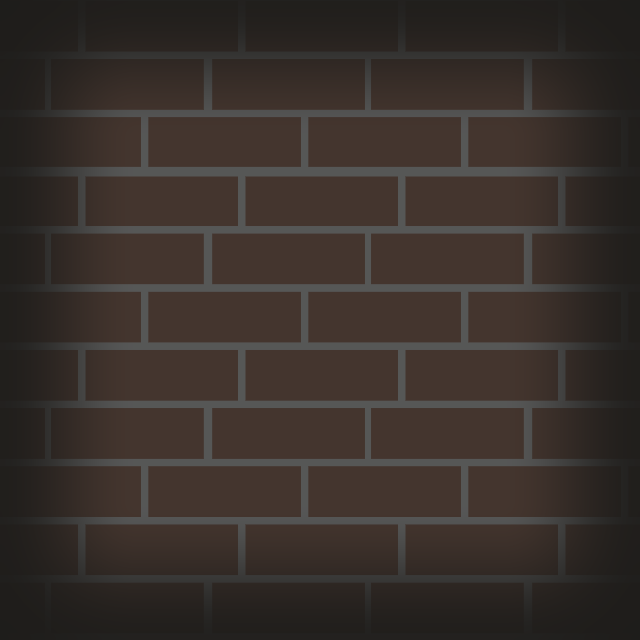
A WebGL 2 fragment shader for this pattern:

```glsl
#version 300 es
precision highp float;
// Dark brick wall in a three-course stagger, with grey mortar and shadowed borders.

#define COLUMNS 4.0
#define ROWS 11.0
#define ROW_PHASE 0.05
#define JOINT_WIDTH 0.0117
#define THICK_JOINT_ROW 3.0
#define THICK_JOINT_EXTRA 0.0035
#define SHADOW_REACH 0.215
#define EDGE_LIGHT 0.08
#define BRICK_COLOR vec3(0.266, 0.208, 0.180)
#define MORTAR_COLOR vec3(0.338, 0.340, 0.338)
#define SHADOW_COLOR vec3(0.118, 0.112, 0.104)

uniform vec2 u_resolution;
out vec4 fragColor;

// Horizontal shift of each course, in brick lengths.
float courseShift(float course) {
    return course < 0.5 ? 0.489 : (course < 1.5 ? 0.70 : 0.096);
}

// Signed distance to the horizontal joints; one of them is thicker.
float bedJointDistance(float rowCoord) {
    float nearest = floor(rowCoord + 0.5);
    float isThick = 1.0 - step(0.5, abs(mod(nearest, ROWS) - THICK_JOINT_ROW));
    float width = JOINT_WIDTH + THICK_JOINT_EXTRA * isThick;
    return abs(rowCoord - nearest) / ROWS - 0.5 * width;
}

// Signed distance to the vertical joints; the middle course alternates in width.
float headJointDistance(float x, float course) {
    float column = x * COLUMNS + courseShift(course);
    float nearest = floor(column + 0.5);
    float isMiddle = 1.0 - step(0.5, abs(course - 1.0));
    float variation = mix(0.14, -0.17, mod(nearest, 2.0)) * isMiddle;
    float width = JOINT_WIDTH * (1.0 + variation);
    return abs(column - nearest) / COLUMNS - 0.5 * width;
}

// Light falls off towards all four borders and is level at the seam.
float borderLight(vec2 uv) {
    vec2 inset = min(uv, 1.0 - uv);
    vec2 light = smoothstep(vec2(0.0), vec2(SHADOW_REACH), inset);
    light = mix(vec2(EDGE_LIGHT), vec2(1.0), light);
    return light.x * light.y;
}

void main() {
    vec2 uv = gl_FragCoord.xy / u_resolution;
    float pixel = 1.0 / min(u_resolution.x, u_resolution.y);

    // Rows are counted from the top down.
    float rowCoord = (1.0 - uv.y) * ROWS + ROW_PHASE;
    float course = mod(mod(floor(rowCoord), ROWS), 3.0);

    // Mortar between bricks.
    float joint = min(bedJointDistance(rowCoord), headJointDistance(uv.x, course));
    float brickMask = smoothstep(-0.5 * pixel, 0.5 * pixel, joint);
    vec3 wall = mix(MORTAR_COLOR, BRICK_COLOR, brickMask);

    // Shadow over the borders.
    fragColor = vec4(mix(SHADOW_COLOR, wall, borderLight(uv)), 1.0);
}
```
